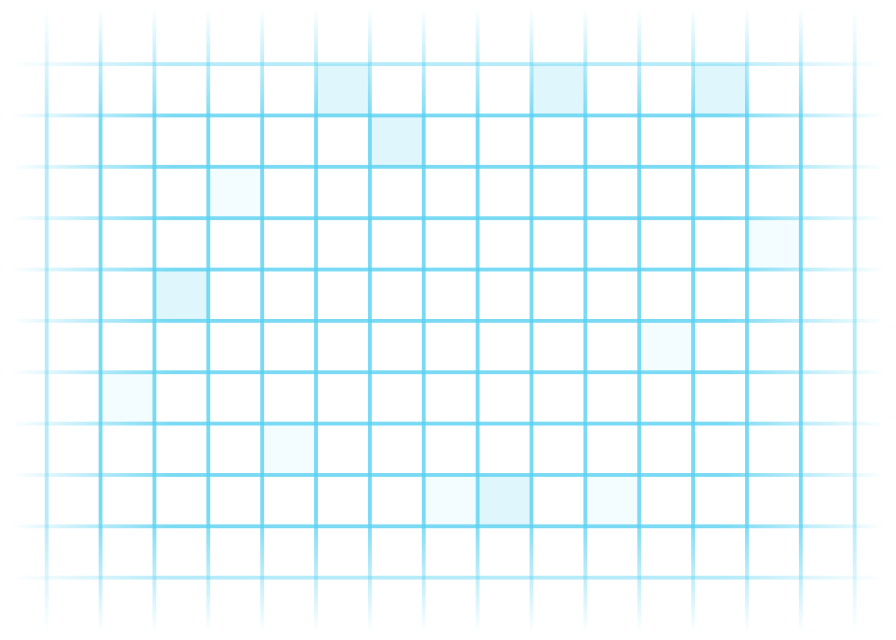
A Shadertoy shader for this background:

```glsl
const vec3 PAPER = vec3(1.0);
const vec3 INK = vec3(0.35, 0.82, 0.945);
const vec2 LINES = vec2(16.0, 11.0);        // lines across and down
const vec2 ORIGIN = vec2(0.0521, 0.0974);   // lower left crossing
const vec2 CELL = vec2(0.06012, 0.08024);   // cell size, share of canvas
const float HALF_WIDTH = 0.0030;            // share of canvas height
const float LINE_ALPHA = 0.8;
const int TILE_COUNT = 13;

float hash(float n) {
    return fract(sin(n * 127.1 + 11.7) * 43758.5453);
}

// Linear fade towards both ends of a 0..1 span
vec2 endFade(vec2 t, float start, float full) {
    return clamp((min(t, 1.0 - t) - start) / (full - start), 0.0, 1.0);
}

// Coverage of the nearest vertical (x) and horizontal (y) line
vec2 gridLines(vec2 grid, vec2 cellSize, float pixel) {
    vec2 index = clamp(round(grid), vec2(0.0), LINES - 1.0);
    vec2 dist = abs(grid - index) * cellSize;
    vec2 cover = clamp((HALF_WIDTH - dist) / pixel + 0.5, 0.0, 1.0);
    // Outermost lines are paler
    vec2 inset = min(index, LINES - 1.0 - index);
    return cover * mix(vec2(0.55), vec2(1.0), step(0.5, inset));
}

// Coverage of one grid cell with smoothed edges
float tileMask(vec2 grid, vec2 corner, vec2 soft) {
    vec2 inside = 0.5 - abs(grid - corner - 0.5);
    vec2 cover = clamp(inside / soft + 0.5, 0.0, 1.0);
    return cover.x * cover.y;
}

// Scattered tiles: one per column, random row, two strengths
float tiles(vec2 grid, vec2 soft) {
    float alpha = 0.0;
    for (int i = 0; i < TILE_COUNT; i++) {
        float n = float(i);
        float column = 1.0 + mod(n * 5.0 + 2.0, 13.0);
        float row = 1.0 + floor(hash(n) * 9.0);
        float strength = mix(0.07, 0.2, mod(n, 2.0));
        alpha = max(alpha, strength * tileMask(grid, vec2(column, row), soft));
    }
    return alpha;
}

void mainImage(out vec4 fragColor, in vec2 fragCoord) {
    vec2 uv = fragCoord / iResolution.xy;
    vec2 grid = (uv - ORIGIN) / CELL;
    vec2 cellSize = CELL * iResolution.xy / iResolution.y;
    float pixel = 1.0 / iResolution.y;

    // Tinted cells
    vec3 color = mix(PAPER, INK, tiles(grid, pixel / cellSize));

    // Translucent lines, darker where they cross
    vec2 line = gridLines(grid, cellSize, pixel) * LINE_ALPHA;
    line *= endFade(uv, 0.012, 0.19).yx;
    color = mix(color, INK, line.x);
    color = mix(color, INK, line.y);

    fragColor = vec4(color, 1.0);
}
```
